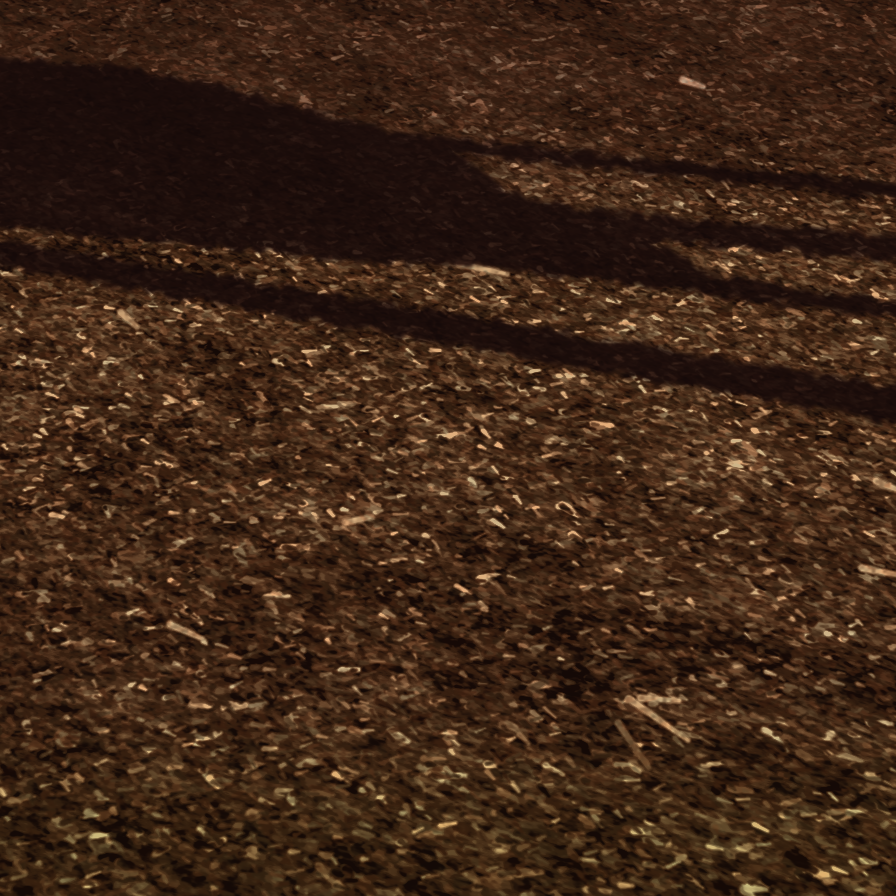
Reproduce this texture procedurally as a WebGL 2 fragment shader.

```glsl
#version 300 es
precision highp float;
// Wood-chip ground in warm low light, crossed by long branching shadows.
uniform vec2 u_resolution;
out vec4 fragColor;

const int BODY_POINTS = 14;
const vec2 BODY[BODY_POINTS] = vec2[](
  vec2(-.05, .938), vec2(.13, .925), vec2(.26, .902), vec2(.38, .868), vec2(.50, .839),
  vec2(.56, .789), vec2(.64, .767), vec2(.76, .750), vec2(.73, .727), vec2(.80, .690),
  vec2(.68, .690), vec2(.52, .703), vec2(.38, .711), vec2(-.05, .750));

// Large splinters as start and end points.
const int SPLINTERS = 10;
const vec4 SPLINTER[SPLINTERS] = vec4[](
  vec4(.702, .220, .768, .174), vec4(.715, .221, .758, .218), vec4(.690, .193, .724, .143),
  vec4(.386, .417, .415, .423), vec4(.135, .651, .153, .635), vec4(.512, .706, .566, .694),
  vec4(.762, .911, .785, .903), vec4(.962, .366, 1.01, .357), vec4(.978, .463, 1.01, .450),
  vec4(.190, .303, .226, .287));

float hash(vec2 p) {
  vec3 q = fract(vec3(p.xyx) * .1031);
  q += dot(q, q.yzx + 33.33);
  return fract((q.x + q.y) * q.z);
}

float noise(vec2 p) {
  vec2 i = floor(p), f = fract(p);
  f = f * f * (3. - 2. * f);
  return mix(mix(hash(i), hash(i + vec2(1, 0)), f.x),
             mix(hash(i + vec2(0, 1)), hash(i + vec2(1, 1)), f.x), f.y);
}

float fbm(vec2 p) {
  float sum = 0., weight = .5;
  for (int i = 0; i < 4; i++) {
    sum += weight * noise(p);
    p = p * 2.03 + 17.3;
    weight *= .5;
  }
  return sum;
}

// Distance to a capsule whose radius runs from r.x to r.y.
float taper(vec2 p, vec2 a, vec2 b, vec2 r) {
  vec2 ab = b - a;
  float t = clamp(dot(p - a, ab) / dot(ab, ab), 0., 1.);
  return length(p - a - ab * t) - mix(r.x, r.y, t);
}

float bodyDistance(vec2 p) {
  float d = 1e3, side = 1.;
  for (int i = 0; i < BODY_POINTS; i++) {
    vec2 a = BODY[i], b = BODY[(i + 1) % BODY_POINTS];
    d = min(d, taper(p, a, b, vec2(0)));
    if ((a.y > p.y) != (b.y > p.y) && p.x < a.x + (b.x - a.x) * (p.y - a.y) / (b.y - a.y)) side = -side;
  }
  return d * side;
}

float shadowMask(vec2 p) {
  p += (vec2(noise(p * 90.), noise(p * 90. + 40.)) - .5) * .010;
  float d = bodyDistance(p);
  d = min(d, taper(p, vec2(.47, .842), vec2(1.03, .783), vec2(.007, .008)));
  d = min(d, taper(p, vec2(.60, .757), vec2(1.03, .719), vec2(.014, .013)));
  d = min(d, taper(p, vec2(.60, .709), vec2(1.03, .649), vec2(.013, .008)));
  d = min(d, taper(p, vec2(-.03, .723), vec2(1.03, .543), vec2(.014, .020)));
  return 1. - smoothstep(-.005, .006, d);
}

// Finer and flatter spacing toward the far edge.
vec2 groundPlane(vec2 p) {
  return vec2((p.x - .5) * (.74 + .6 * p.y), p.y * (.82 + .48 * p.y));
}

vec3 woodRamp(float t) {
  vec3 c = mix(vec3(.08, .035, .025), vec3(.21, .12, .065), smoothstep(0., .25, t));
  c = mix(c, vec3(.29, .18, .11), smoothstep(.25, .40, t));
  c = mix(c, vec3(.39, .27, .18), smoothstep(.40, .55, t));
  c = mix(c, vec3(.54, .41, .30), smoothstep(.55, .75, t));
  return mix(c, vec3(.84, .69, .53), smoothstep(.75, 1., t));
}

// Returns tone and tint after scattering one layer of chips over them.
vec2 scatterChips(vec2 g, vec2 surface, float cell, float seed, float soft) {
  vec2 id = floor(g / cell);
  for (int k = 0; k < 9; k++) {
    vec2 c = id + vec2(k % 3 - 1, k / 3 - 1), s = c + seed * 37.7 + 200.;
    vec2 center = (c + vec2(hash(s), hash(s + 51.3))) * cell;
    float pick = hash(s + 93.1);
    float angle = -.25 + (hash(s + 131.7) - .5) * 1.7;
    vec2 dir = vec2(cos(angle), sin(angle)) * cell * (.08 + .36 * hash(s + 171.9));
    float radius = cell * (.11 + .13 * hash(s + 211.3));
    float d = taper(g, center - dir, center + dir, vec2(radius, radius * .6));
    float tone = .02 + .56 * pick + .50 * pow(pick, 12.);
    float cover = (1. - smoothstep(-soft, soft, d)) * .86;
    surface = mix(surface, vec2(tone, hash(s + 257.1)), cover);
  }
  return surface;
}

void main() {
  vec2 uv = gl_FragCoord.xy / u_resolution;
  vec2 g = groundPlane(uv);
  float soft = max(.0018, .7 / u_resolution.y);

  // Fibrous soil below several sizes of chips
  vec2 fiber = vec2(g.x + g.y * .2, g.y + g.x * .25);
  vec2 surface = vec2(fbm(fiber * vec2(75., 190.)) * .65 - .04, .5);
  for (int i = 0; i < 6; i++) {
    float layer = float(i);
    surface = scatterChips(g, surface, .029 - .003 * layer, layer + 1., soft);
  }

  // Broad patches and dark hollows, quieter far ground and dimmer near ground
  float far = smoothstep(.70, .92, uv.y);
  float near = 1. - smoothstep(.05, .25, uv.y);
  float hollows = (fbm(fiber * vec2(55., 110.)) - .47) * .40;
  float grain = (noise(fiber * vec2(190., 300.)) - .5) * .26;
  float tone = surface.x + hollows + grain;
  tone = mix(tone, .27, far * .42);
  tone += (fbm(fiber * vec2(7., 15.)) - .47) * .38;
  tone += .08 * smoothstep(.34, .56, uv.y) * (1. - far) - .03 * near;

  // Prominent pale splinters
  for (int i = 0; i < SPLINTERS; i++) {
    vec4 s = SPLINTER[i];
    float d = taper(uv, s.xy, s.zw, vec2(.0045, .003));
    float glow = i == 2 ? .58 : .88;
    tone = mix(tone, glow + (noise(uv * 240.) - .5) * .2, 1. - smoothstep(-.002, .002, d));
  }

  vec3 color = woodRamp(tone) * mix(vec3(1.10, .98, .88), vec3(.94, 1.03, 1.02), surface.y);
  color *= mix(vec3(1), vec3(.96, 1.03, .92), near);
  color = mix(color, color * vec3(.95, .92, 1.02), far);
  vec3 shade = vec3(.068, .032, .030) + color * vec3(.16, .13, .12);
  fragColor = vec4(mix(color, shade, shadowMask(uv)), 1);
}
```
